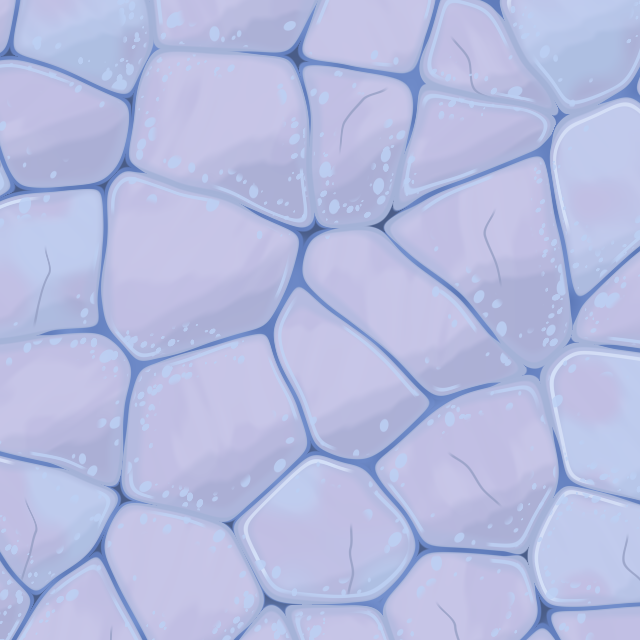
Write a three.js fragment shader that draws this texture.

```glsl
// Draws hand-painted lavender flagstones with thin blue joints, cracks and pale dabs.
varying vec2 vUv;

float hash(vec2 p) {
  return fract(sin(dot(p, vec2(127.1, 311.7))) * 43758.5453);
}

vec2 hash2(vec2 p) {
  return vec2(hash(p), hash(p + 41.3));
}

float noise(vec2 p) {
  vec2 i = floor(p), f = fract(p);
  f = f * f * (3.0 - 2.0 * f);
  return mix(mix(hash(i), hash(i + vec2(1, 0)), f.x),
             mix(hash(i + vec2(0, 1)), hash(i + vec2(1, 1)), f.x), f.y);
}

vec2 rotate(vec2 p, float a) {
  return vec2(cos(a) * p.x + sin(a) * p.y, cos(a) * p.y - sin(a) * p.x);
}

// Coverage that is 1 below the edge and fades to 0 over the softness
float below(float edge, float soft, float x) {
  return 1.0 - smoothstep(edge - soft, edge + soft, x);
}

// Rounded Voronoi cells: returns the distance to the joint, negative in the corners
float stoneDistance(vec2 p, out vec2 id, out vec2 local) {
  const float COUNT = 4.6;
  const float SHARPNESS = 125.0;
  p *= COUNT;
  vec2 cell = floor(p);
  float nearest = 100.0;
  for (int y = -2; y <= 2; y++)
  for (int x = -2; x <= 2; x++) {
    vec2 c = cell + vec2(x, y);
    vec2 r = c + 0.05 + 0.9 * hash2(c) - p;
    if (dot(r, r) < nearest) {
      nearest = dot(r, r);
      id = c;
      local = r;
    }
  }
  float sum = 0.0;
  for (int y = -2; y <= 2; y++)
  for (int x = -2; x <= 2; x++) {
    vec2 c = id + vec2(x, y);
    vec2 r = c + 0.05 + 0.9 * hash2(c) - p;
    if (x != 0 || y != 0)
      sum += exp(-SHARPNESS / COUNT * dot(0.5 * (r + local), normalize(r - local)));
  }
  local = -local / COUNT;
  return -log(sum) / SHARPNESS;
}

// Scattered oval dabs, gathered in clusters
float dabs(vec2 p, float scale) {
  p *= scale;
  float cover = 0.0;
  for (int y = -1; y <= 1; y++)
  for (int x = -1; x <= 1; x++) {
    vec2 c = floor(p) + vec2(x, y);
    vec2 r = rotate(p - c - hash2(c + 7.0), 0.4 + 1.2 * hash(c + 3.0));
    float size = mix(0.12, 0.48, pow(hash(c + 19.0), 2.0));
    float present = step(0.54, noise(c / scale * 7.0 + 5.0)) * step(0.3, hash(c + 29.0));
    cover = max(cover, present * below(size, 0.05, length(r * vec2(1.0, 1.5))));
  }
  return cover;
}

void main() {
  vec2 wobble = vec2(noise(vUv * 11.0), noise(vUv * 11.0 + 30.0)) - 0.5;
  vec2 p = vUv + 0.018 * wobble;
  vec2 id, local;
  float d = stoneDistance(p, id, local);
  float kind = hash(id + 11.0);
  float patches = noise(p * 13.0 + id);

  // Stone face with faint brush strokes
  vec2 stroke = rotate(local, 2.0 * (kind - 0.5));
  float brush = noise(stroke * vec2(60, 9) + id * 5.0) - 0.5;
  vec3 color = mix(vec3(0.755, 0.748, 0.892), vec3(0.777, 0.772, 0.905), smoothstep(0.4, 0.6, patches + brush * 0.3));
  float blueness = smoothstep(0.72, 0.85, kind) * smoothstep(0.2, 0.65, patches);
  color = mix(color, vec3(0.735, 0.805, 0.94), 0.75 * blueness);
  color += 0.008 * brush;

  // Layered shade on the lower right and a soft cool border
  float slope = dot(local, vec2(0.4, -0.9)) + 0.03 * (patches - 0.5) + 0.012 * brush;
  float shade = 0.45 * smoothstep(0.034, 0.05, slope) + 0.55 * smoothstep(0.067, 0.08, slope);
  vec3 shadeColor = mix(vec3(0.655, 0.675, 0.825), vec3(0.67, 0.74, 0.88), blueness);
  color = mix(color, shadeColor, 0.85 * shade);
  float border = below(0.015, 0.007, d + 0.02 * (patches - 0.5));
  color = mix(color, vec3(0.685, 0.725, 0.87), 0.65 * border);

  // Cracks on some stones
  vec2 q = rotate(local, 1.4 * (hash(id + 23.0) - 0.5));
  float path = 0.05 * (noise(vec2(q.y * 22.0, kind * 90.0)) - 0.5) + 0.06 * (kind - 0.4);
  float crack = below(0.0018, 0.0012, abs(q.x - path)) * below(0.055, 0.008, abs(q.y + 0.02));
  color = mix(color, vec3(0.58, 0.62, 0.765), 0.8 * crack * step(0.5, hash(id + 37.0)));

  // Light catching parts of the rim, and pale dabs beside it
  float rim = below(0.0026, 0.001, abs(d - 0.012 - 0.006 * wobble.x));
  float rimGate = smoothstep(0.64, 0.72, noise(p * 10.0 + id * 3.0));
  color = mix(color, vec3(0.745, 0.825, 0.96), 0.8 * rim * rimGate);
  float upperLeft = smoothstep(0.045, 0.065, dot(local, vec2(-0.8, 0.6)));
  color = mix(color, vec3(0.85, 0.89, 0.975), 0.8 * rim * upperLeft * step(0.75, kind));
  float dabZone = smoothstep(0.006, 0.01, d) * below(0.04, 0.006, d);
  float dabCover = max(dabs(vUv, 34.0), dabs(vUv + 3.0, 62.0));
  color = mix(color, vec3(0.735, 0.815, 0.955), 0.85 * dabCover * dabZone);

  // Joints: grey-blue edge, blue core of varying width, dark corner gaps
  float flow = noise(p * 7.0 + 60.0);
  color = mix(color, vec3(0.635, 0.695, 0.84), 0.85 * below(0.0048, 0.0016, d));
  float core = below(mix(-0.003, 0.0032, smoothstep(0.25, 0.55, flow)), 0.001, d);
  vec3 jointBlue = mix(vec3(0.36, 0.47, 0.72), vec3(0.46, 0.57, 0.81), noise(p * 28.0));
  color = mix(color, jointBlue, core);
  float gap = below(-0.0022, 0.0013, d) * smoothstep(0.4, 0.6, noise(p * 9.0 + 15.0));
  color = mix(color, vec3(0.28, 0.35, 0.51), 0.9 * gap);

  gl_FragColor = vec4(color, 1.0);
}
```
